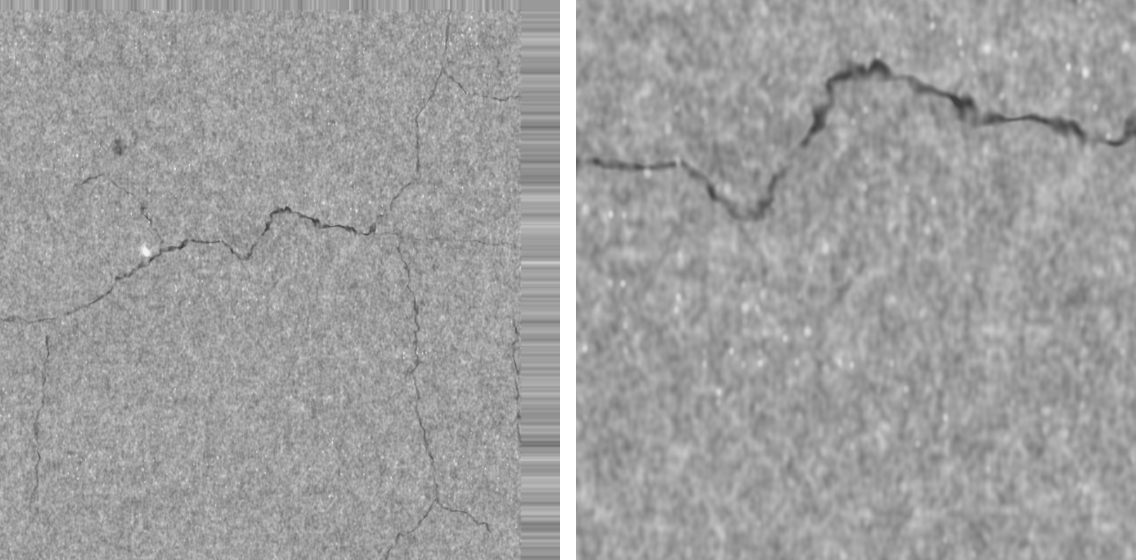
Left: the whole. Right: its middle third, enlarged.
Reproduce this texture procedurally as a Shadertoy shader.

```glsl
// Weathered grey concrete: fine, slightly upright grain from gradient noise,
// pale specks and thin wandering cracks. Clamped coordinates smear the
// right and top margins into straight streaks.

vec2 hash2(vec2 p) {
    vec3 q = fract(p.xyx * vec3(0.1031, 0.1030, 0.0973));
    q += dot(q, q.yzx + 33.33);
    return fract((q.xx + q.yz) * q.zy);
}

float cornerSlope(vec2 cell, vec2 corner, vec2 f) {
    return dot(hash2(cell + corner) * 2.0 - 1.0, f - corner);
}

float gradientNoise(vec2 p) {
    vec2 i = floor(p), f = p - i;
    vec2 u = f * f * f * (f * (f * 6.0 - 15.0) + 10.0);
    return mix(mix(cornerSlope(i, vec2(0, 0), f), cornerSlope(i, vec2(1, 0), f), u.x),
               mix(cornerSlope(i, vec2(0, 1), f), cornerSlope(i, vec2(1, 1), f), u.x), u.y);
}

// Height of the long crack that crosses from left to right
float acrossCurve(float x) {
    return 0.43 + 0.14 * smoothstep(0.08, 0.36, x) - 0.03 * smoothstep(0.37, 0.44, x)
         + 0.08 * smoothstep(0.44, 0.495, x) - 0.035 * smoothstep(0.5, 0.65, x)
         + 0.10 * smoothstep(0.65, 0.75, x);
}

// Sideways position of the long crack that runs from bottom to top
float uprightCurve(float y) {
    return 0.69 + 0.09 * smoothstep(0.0, 0.115, y) - 0.038 * smoothstep(0.115, 0.3, y)
         - 0.027 * smoothstep(0.44, 0.57, y) + 0.03 * smoothstep(0.57, 0.68, y)
         + 0.045 * smoothstep(0.78, 0.88, y) + 0.015 * smoothstep(0.88, 1.0, y);
}

float line(float distanceToLine, float halfWidth) {
    return 1.0 - smoothstep(0.0, halfWidth, distanceToLine);
}

float branch(vec2 p, vec2 a, vec2 b) {
    vec2 ab = b - a;
    float t = clamp(dot(p - a, ab) / dot(ab, ab), 0.0, 1.0);
    return line(length(p - a - ab * t), 0.0042);
}

float cracks(vec2 p) {
    // Ragged wandering
    vec2 q = p + 0.015 * vec2(gradientNoise(p * 26.0), gradientNoise(p * 26.0 + 57.0))
               + 0.007 * vec2(gradientNoise(p * 85.0 + 13.0), gradientNoise(p * 85.0 + 91.0));

    // Two long cracks, with distance corrected for slope
    float reach = 0.002;
    float slope = (acrossCurve(q.x + reach) - acrossCurve(q.x - reach)) / (2.0 * reach);
    float across = line(abs(q.y - acrossCurve(q.x)) / sqrt(1.0 + slope * slope), 0.0054);
    float middle = smoothstep(0.1, 0.32, q.x) * (1.0 - smoothstep(0.64, 0.7, q.x));
    across *= mix(0.6, 1.1, middle) * (1.0 - smoothstep(0.735, 0.75, q.x));
    slope = (uprightCurve(q.y + reach) - uprightCurve(q.y - reach)) / (2.0 * reach);
    float upright = line(abs(q.x - uprightCurve(q.y)) / sqrt(1.0 + slope * slope), 0.0045);
    upright *= 0.7 - 0.5 * smoothstep(0.55, 0.6, q.y) * (1.0 - smoothstep(0.66, 0.7, q.y));

    // Short side cracks
    float side = branch(q, vec2(0.79, 0.88), vec2(0.835, 0.835));
    side = max(side, branch(q, vec2(0.835, 0.835), vec2(0.94, 0.82)));
    side = max(side, branch(q, vec2(0.78, 0.115), vec2(0.88, 0.05)));
    side = max(side, branch(q, vec2(0.135, 0.67), vec2(0.185, 0.69)));
    side = max(side, branch(q, vec2(0.185, 0.69), vec2(0.245, 0.645)));
    side = max(side, branch(q, vec2(0.245, 0.645), vec2(0.29, 0.565)));
    side = max(side, branch(q, vec2(0.085, 0.4), vec2(0.058, 0.1)));
    side = max(side, branch(q, vec2(0.918, 0.43), vec2(0.928, 0.2)));
    side = max(side, 0.6 * branch(q, vec2(0.66, 0.585), vec2(0.92, 0.56)));

    // Broken depth along each crack
    float depth = clamp(0.8 + 1.5 * gradientNoise(p * 60.0 + 7.0), 0.2, 1.2);
    return max(max(across, upright), 0.65 * side) * depth;
}

// One faint pale grain in some cells of a grid
float specks(vec2 p, float cells) {
    vec2 g = p * cells, id = floor(g);
    vec2 place = 0.35 + 0.3 * hash2(id), chance = hash2(id + 211.0);
    float spot = 1.0 - smoothstep(0.05, 0.4, length((fract(g) - place) * vec2(1.25, 0.9)));
    return spot * step(0.88, chance.x) * chance.y;
}

void mainImage(out vec4 fragColor, in vec2 fragCoord) {
    vec2 uv = fragCoord / iResolution.xy;
    vec2 p = min(uv, vec2(0.932, 0.984));

    // Grain at several sizes, from fine grit to broad mottling
    float grey = 0.621;
    grey += 0.14 * gradientNoise(p * vec2(158.0, 112.0));
    grey += 0.12 * gradientNoise(p * vec2(236.0, 172.0) + 31.7);
    grey += 0.12 * gradientNoise(p * vec2(84.0, 60.0) + 11.3);
    grey += 0.085 * gradientNoise(p * vec2(43.0, 33.0) + 73.3);
    grey += 0.045 * gradientNoise(p * vec2(20.0, 15.0) + 47.9);
    grey += 0.035 * gradientNoise(p * 6.0 + 19.1);

    // Pale specks, gathered in loose patches
    float patches = clamp(0.7 + 1.5 * gradientNoise(p * 9.0 + 41.0), 0.2, 1.3);
    grey += 0.18 * patches * (specks(p, 84.0) + specks(p + 0.37, 125.0));

    grey -= 0.25 * cracks(p);

    // A dark pit and a white chip with uneven rims
    float rim = 0.012 * gradientNoise(p * 90.0 + 5.0);
    grey -= 0.22 * (1.0 - smoothstep(0.003, 0.017, length((p - vec2(0.212, 0.738)) * vec2(1.2, 0.8)) + rim));
    vec2 chip = p - vec2(0.26, 0.55);
    chip.x += 0.4 * chip.y;
    grey += 0.30 * (1.0 - smoothstep(0.002, 0.013, length(chip * vec2(1.0, 0.7)) + rim));

    fragColor = vec4(vec3(clamp(grey, 0.25, 0.95)), 1.0);
}
```
